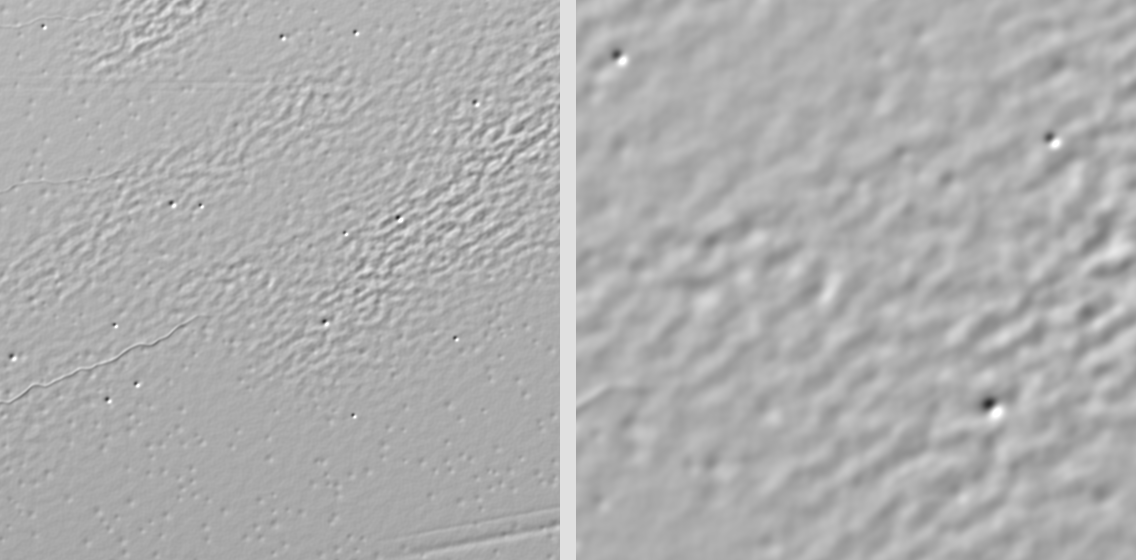
Left, the full canvas; right, a detail of the centre.
A WebGL 1 fragment shader for this texture:

```glsl
precision highp float;
uniform vec2 u_resolution;

const float BASE_LOW = 0.655;
const float BASE_RISE = 0.04;
const float CORNER_GLOW = 0.02;
const vec2 LIGHT_STEP = vec2(0.0011, -0.0011);
const vec2 GRAIN_DIR = vec2(0.84, 0.543);
const vec2 COARSE_FREQ = vec2(42.0, 62.0);
const float FINE_FREQ = 88.0;
const float DUST_FREQ = 150.0;
const float COARSE_SLOPE = 0.092;
const float FINE_SLOPE = 0.042;
const float DUST_SLOPE = 0.009;
const float CALM_ROUGHNESS = 0.13;
const float PIT_CELLS = 42.0;
const float PIT_RADIUS = 0.0042;
const float PIT_SLOPE = 0.13;
const float SPECK_CELLS = 9.0;
const float SPECK_RADIUS = 0.0032;
const float SPECK_SLOPE = 0.75;
const float CREASE_WIDTH = 0.0035;
const float SCRATCH_SLOPE = 0.035;

vec2 hash2(vec2 p) {
  vec2 q = vec2(dot(p, vec2(127.1, 311.7)), dot(p, vec2(269.5, 183.3)));
  return fract(sin(q) * 43758.5453);
}

float cornerSlope(vec2 cell, vec2 offset) {
  float angle = 6.28319 * hash2(cell).x;
  return dot(vec2(cos(angle), sin(angle)), offset);
}

float gradientNoise(vec2 p) {
  vec2 i = floor(p), f = fract(p);
  vec2 w = f * f * f * (f * (f * 6.0 - 15.0) + 10.0);
  vec2 e = vec2(1.0, 0.0);
  float low = mix(cornerSlope(i, f), cornerSlope(i + e, f - e), w.x);
  float high = mix(cornerSlope(i + e.yx, f - e.yx), cornerSlope(i + 1.0, f - 1.0), w.x);
  return mix(low, high, w.y);
}

float bell(float x) {
  return exp(-x * x);
}

// Coordinates along and across the slanted grain
vec2 toGrain(vec2 p) {
  return vec2(dot(p, GRAIN_DIR), dot(p, vec2(-GRAIN_DIR.y, GRAIN_DIR.x)));
}

float band(vec2 g, float center, float halfWidth, float start, float end) {
  float span = smoothstep(start - 0.12, start + 0.12, g.x)
             * (1.0 - smoothstep(end - 0.12, end + 0.12, g.x));
  return span * bell((g.y - center) / halfWidth);
}

float roughness(vec2 p) {
  vec2 g = toGrain(p);
  float bands = band(g, 0.06, 0.13, 0.62, 1.7)
              + 0.75 * band(g, 0.40, 0.07, 0.25, 0.95)
              + 0.85 * band(g, 0.67, 0.09, 0.62, 0.95)
              + 0.45 * band(g, 0.23, 0.16, 0.85, 1.6)
              + 0.30 * band(g, 0.21, 0.10, -0.3, 0.7);
  float patches = 1.0 + 0.9 * gradientNoise(g * vec2(5.0, 9.0) + 3.7);
  return CALM_ROUGHNESS + min(bands, 1.0) * patches;
}

// Scattered round hollows, clustered by slow noise
float pits(vec2 p, float cells, float chance, float radius) {
  vec2 home = floor(p * cells);
  float depth = 0.0;
  for (int y = -1; y <= 1; y++) {
    for (int x = -1; x <= 1; x++) {
      vec2 cell = home + vec2(float(x), float(y));
      vec2 pick = hash2(cell + 57.0);
      float cluster = 1.0 + 1.2 * gradientNoise(cell * 0.17 + 0.5);
      vec2 center = (cell + 0.1 + 0.8 * hash2(cell + 19.0)) / cells;
      float size = radius * mix(0.75, 1.2, pick.y);
      vec2 d = (p - center) / size;
      depth += step(pick.x, chance * cluster) * size * exp(-0.5 * dot(d, d));
    }
  }
  return -depth;
}

// Thin wandering ridge
float crease(vec2 p, vec2 start, float rise, float reach) {
  float x = p.x - start.x;
  float wander = 0.024 * gradientNoise(vec2(p.x * 13.0, start.y * 31.0))
               + 0.007 * gradientNoise(vec2(p.x * 45.0, start.y * 17.0));
  float fade = smoothstep(-0.02, 0.02, x) * (1.0 - smoothstep(reach * 0.7, reach, x));
  return fade * CREASE_WIDTH * bell((p.y - start.y - rise * x - wander) / CREASE_WIDTH);
}

float height(vec2 p, float rough) {
  vec2 g = toGrain(p);
  float h = rough * COARSE_SLOPE * gradientNoise(g * COARSE_FREQ) / COARSE_FREQ.y;
  h += rough * FINE_SLOPE * gradientNoise(g * FINE_FREQ + 7.3) / FINE_FREQ;
  h += DUST_SLOPE * gradientNoise(p * DUST_FREQ) / DUST_FREQ;
  h += PIT_SLOPE * pits(p, PIT_CELLS, 0.27, PIT_RADIUS);
  h += SPECK_SLOPE * pits(p + 3.0, SPECK_CELLS, 0.1, SPECK_RADIUS);
  h += 0.15 * crease(p, vec2(-0.05, 0.26), 0.41, 0.46);
  h += 0.06 * crease(p, vec2(-0.05, 0.65), 0.17, 0.36);
  h += 0.06 * crease(p, vec2(-0.05, 0.96), 0.02, 0.30);
  // Level scratches
  float scratchFade = bell((p.y - 0.848) / 0.022) * (1.0 - smoothstep(0.5, 0.85, p.x));
  h += SCRATCH_SLOPE * scratchFade * gradientNoise(vec2(p.x * 2.5, p.y * 85.0)) / 85.0;
  // Long grooves in the lower right corner
  float edge = p.y - 0.19 * (p.x - 0.68);
  float grooveFade = smoothstep(0.62, 0.8, p.x);
  h -= grooveFade * (0.0009 * bell(edge / 0.008) + 0.0003 * bell((edge - 0.034) / 0.005));
  return h;
}

void main() {
  vec2 p = gl_FragCoord.xy / u_resolution;
  float rough = roughness(p);
  float slope = (height(p + LIGHT_STEP, rough) - height(p - LIGHT_STEP, rough))
              / (2.0 * length(LIGHT_STEP));
  float base = BASE_LOW + BASE_RISE * p.y + CORNER_GLOW * p.y * (1.0 - p.x);
  gl_FragColor = vec4(vec3(clamp(base + slope, 0.0, 1.0)), 1.0);
}
```
